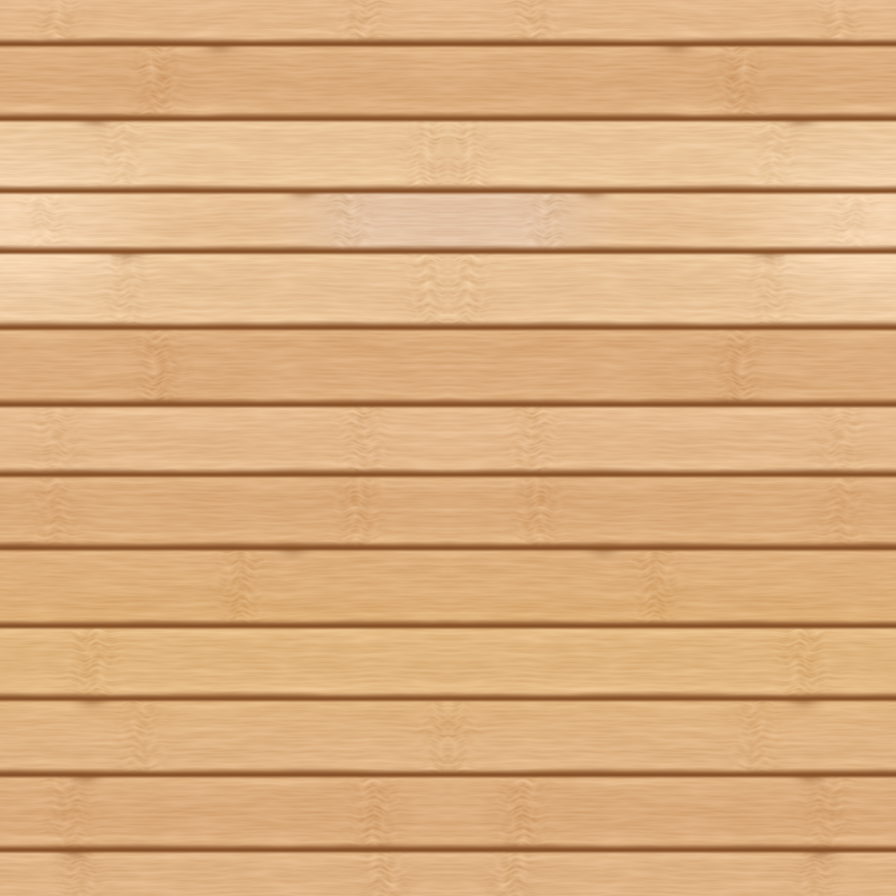
This texture is drawn by a WebGL 2 fragment shader. Its source:

```glsl
#version 300 es
precision highp float;

#define UNDER_SHADOW 0.0085
#define TOP_SHADOW 0.0040
#define FIBRE_SCALE vec2(11.0, 230.0)
#define FIBRE_DEPTH 0.085
#define NODE_WIDTH 0.024
#define NODE_DEPTH 0.10
#define NODE_SPACING 0.34
#define KNOT_DEPTH 0.45
#define TAN_WOOD vec3(0.855, 0.665, 0.475)
#define LIGHT_WOOD vec3(0.895, 0.730, 0.555)
#define PALE_WOOD vec3(0.945, 0.825, 0.665)
#define SEAM_BROWN vec3(0.530, 0.315, 0.155)

uniform vec2 u_resolution;
out vec4 fragColor;

// Seam heights, measured down from the top edge
const float SEAMS[12] = float[](0.0495, 0.133, 0.2135, 0.281, 0.366, 0.452,
                                0.530, 0.612, 0.699, 0.780, 0.865, 0.949);

// Per plank: tone (0 tan, 1 light, 2 pale) and first node offset from the centre
const vec2 PLANKS[13] = vec2[](
    vec2(0.9, 0.096), vec2(0.2, 0.324), vec2(1.4, 0.025), vec2(1.2, 0.110),
    vec2(1.3, 0.020), vec2(0.15, 0.324), vec2(0.9, 0.096), vec2(0.2, 0.100),
    vec2(0.3, 0.233), vec2(0.75, 0.396), vec2(0.6, 0.003), vec2(0.15, 0.083),
    vec2(0.6, 0.070));

vec2 hash2(vec2 p) {
    vec3 q = fract(p.xyx * vec3(0.1031, 0.1030, 0.0973));
    q += dot(q, q.yzx + 33.33);
    return fract((q.xx + q.yz) * q.zy);
}

// Cellular noise: distance to the nearest scattered point
float cellular(vec2 p) {
    vec2 cell = floor(p);
    float nearest = 4.0;
    for (int j = -1; j <= 1; j++)
        for (int i = -1; i <= 1; i++) {
            vec2 c = cell + vec2(i, j);
            vec2 d = c + hash2(c) - p;
            nearest = min(nearest, dot(d, d));
        }
    return sqrt(nearest);
}

float layeredSines(vec2 p) {
    float sum = 0.0, amp = 0.5;
    for (int i = 0; i < 4; i++) {
        sum += amp * sin(p.x + 1.7 * sin(p.y + float(i)));
        p = mat2(1.6, 0.9, -0.9, 1.6) * p + 2.3;
        amp *= 0.55;
    }
    return sum;
}

float bell(float d, float width) {
    return exp(-d * d / (width * width));
}

void main() {
    vec2 uv = gl_FragCoord.xy / u_resolution;
    float down = 1.0 - uv.y;
    float side = abs(uv.x - 0.5); // grain is mirrored about the centre

    // Find the plank and the distances to its two seams
    int row = 0;
    for (int i = 0; i < 12; i++) row += int(step(SEAMS[i], down));
    float top = row > 0 ? SEAMS[row - 1] : SEAMS[11] - 1.0;
    float bottom = row < 12 ? SEAMS[row] : SEAMS[0] + 1.0;
    float fromTop = down - top;
    float fromBottom = bottom - down;
    float id = float(row);
    vec2 plank = PLANKS[row];

    // Plank colour, with a bright glow at the sides and a cool central strip
    vec3 wood = mix(TAN_WOOD, LIGHT_WOOD, min(plank.x, 1.0));
    wood = mix(wood, PALE_WOOD, max(plank.x - 1.0, 0.0));
    float glow = bell(down - 0.26, 0.085) * smoothstep(0.26, 0.5, side);
    wood += glow * vec3(0.05, 0.08, 0.11);
    if (row == 3) wood = mix(wood, vec3(0.89, 0.76, 0.64), smoothstep(0.22, 0.08, side));
    wood.b -= 0.035 * bell(down - 0.72, 0.10);

    // Bamboo nodes bend and break up the long fibres
    float wobble = 0.006 * layeredSines(vec2(down * 130.0, id));
    float node = bell(side - plank.y + wobble, NODE_WIDTH)
               + 0.8 * bell(side - plank.y - NODE_SPACING + wobble, NODE_WIDTH);
    vec2 p = vec2(side, down + 0.0025 * layeredSines(vec2(side * 14.0, id)));
    p.y += node * 0.003 * sin(side * 190.0 + id);
    float fibre = cellular(p * FIBRE_SCALE + id * 17.0) - 0.45;
    float fine = cellular(p * FIBRE_SCALE * vec2(3.0, 1.3) + id * 31.0) - 0.45;
    float broad = layeredSines(vec2(down * 95.0 + id, side * 5.0));
    float fleck = cellular(p * vec2(85.0, 190.0) + id * 7.0) - 0.45;
    float grain = FIBRE_DEPTH * (0.65 * fibre + 0.45 * fine) + 0.012 * broad;
    grain += node * NODE_DEPTH * (fleck - 0.16);
    wood += grain * vec3(0.75, 1.0, 1.2);

    // Small dark knots sitting on some upper edges
    vec2 chance = hash2(vec2(id, 5.0));
    float knot = bell(side - 0.12 - 0.3 * chance.x, 0.016) * bell(fromTop, 0.009);
    wood = mix(wood, SEAM_BROWN, KNOT_DEPTH * knot * step(0.35, chance.y));

    // Rounded edges: a lit upper lip and a paler lower bevel
    float bevel = 0.03 * bell(fromTop - 0.007, 0.004)
                + 0.025 * bell(fromBottom - 0.012, 0.005);
    wood += bevel * vec3(0.8, 1.0, 1.0);

    // Seam shadow, soft above and sharper below, uneven along its length
    float wear = 1.0 + 0.16 * layeredSines(vec2(side * 22.0 + id * 3.0, id));
    float pixel = 0.5 / u_resolution.y;
    float shade = max(1.0 - smoothstep(0.0, TOP_SHADOW + pixel, fromTop),
                      1.0 - smoothstep(0.0, UNDER_SHADOW * wear + pixel, fromBottom));
    fragColor = vec4(clamp(mix(wood, SEAM_BROWN, shade), 0.0, 1.0), 1.0);
}
```
